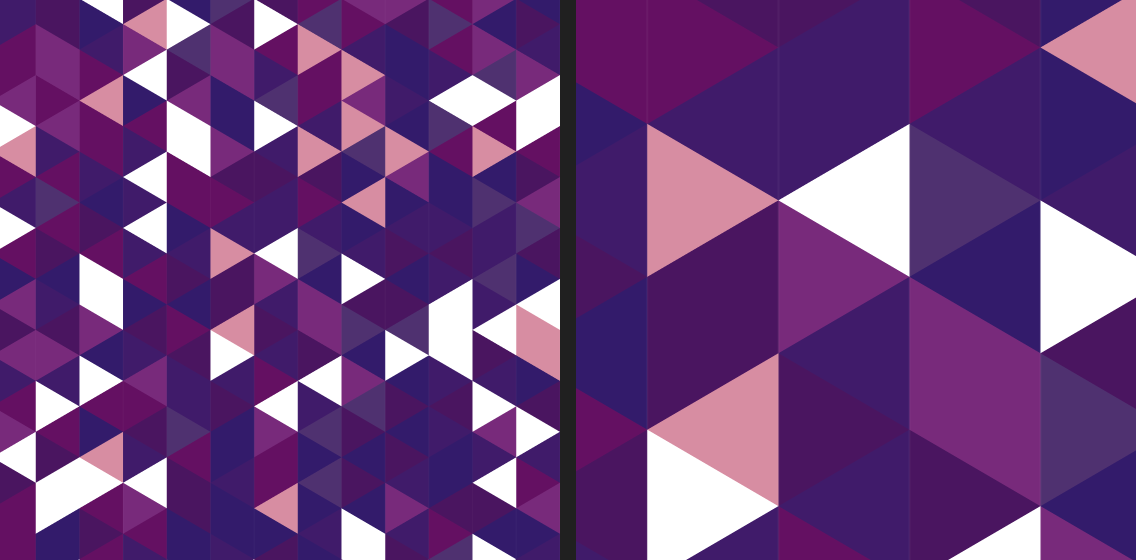
Left: the whole. Right: its middle third, enlarged.
Write a Shadertoy shader that draws this pattern.

```glsl
// Mosaic of sideways triangles in randomly chosen purples, pink and white.

#define COLUMN_WIDTH  0.0780               // horizontal height of a triangle
#define TRIANGLE_SIDE 0.0910               // length of its vertical edge
#define GRID_ORIGIN   vec2(0.0638, 0.0469) // one lattice vertex
#define SEAM_WIDTH    0.0012
#define SEAM_STRENGTH 0.04
#define SEED          17
#define SAMPLES       4                    // antialiasing samples per axis

// Integer hash of a lattice cell, returned in 0..1
float hashCell(ivec3 cell) {
    uvec3 h = uvec3(cell + 64 + SEED) * 1664525u + 1013904223u;
    for (int i = 0; i < 2; i++) {
        h.x += h.y * h.z;
        h.y += h.z * h.x;
        h.z += h.x * h.y;
        h ^= h >> 16u;
    }
    return float(h.x & 0xffffu) / 65536.0;
}

// Weighted palette: each threshold ends the share of one colour
vec3 palette(float pick) {
    if (pick < 0.170) return vec3(0.200, 0.106, 0.420); // navy
    if (pick < 0.310) return vec3(0.251, 0.106, 0.416); // indigo
    if (pick < 0.465) return vec3(0.290, 0.082, 0.376); // plum
    if (pick < 0.610) return vec3(0.392, 0.063, 0.384); // wine
    if (pick < 0.745) return vec3(0.471, 0.165, 0.482); // purple
    if (pick < 0.800) return vec3(0.310, 0.192, 0.440); // slate
    if (pick < 0.870) return vec3(0.845, 0.553, 0.635); // pink
    return vec3(1.0);
}

// Three families of lines split the plane; their indices name a triangle
vec3 triangleMosaic(vec2 point) {
    vec2 grid = (point - GRID_ORIGIN) / vec2(COLUMN_WIDTH, TRIANGLE_SIDE);
    float halfStep = 0.5 * grid.x;
    ivec3 cell = ivec3(floor(vec3(grid.x, grid.y - halfStep, grid.y + halfStep)));
    vec3 color = palette(hashCell(cell));

    // Faint light seam between columns
    float seamDistance = abs(grid.x - round(grid.x)) * COLUMN_WIDTH;
    float seam = 1.0 - step(0.5 * SEAM_WIDTH, seamDistance);
    return mix(color, vec3(1.0), SEAM_STRENGTH * seam);
}

void mainImage(out vec4 fragColor, in vec2 fragCoord) {
    // Average a regular grid of samples inside the pixel
    vec3 sum = vec3(0.0);
    for (int j = 0; j < SAMPLES; j++) {
        for (int i = 0; i < SAMPLES; i++) {
            vec2 offset = (vec2(i, j) + 0.5) / float(SAMPLES) - 0.5;
            sum += triangleMosaic((fragCoord + offset) / iResolution.y);
        }
    }
    fragColor = vec4(sum / float(SAMPLES * SAMPLES), 1.0);
}
```
